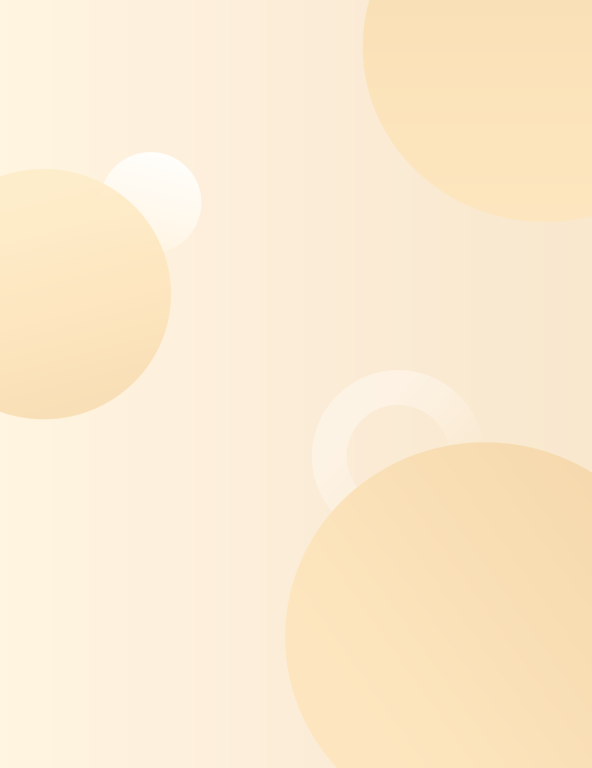
A WebGL 1 fragment shader for this background:

```glsl
precision highp float;
// Warm cream backdrop with soft gradient discs and a fading pale ring.

uniform vec2 u_resolution;

#define ASPECT 0.7703
#define DISC_OPACITY 0.95
#define RING_OPACITY 0.50
#define RING_OUTER 0.1120
#define RING_INNER 0.0668
#define CREAM vec3(1.000, 0.961, 0.882)
#define PEACH vec3(0.987, 0.929, 0.851)
#define SAND vec3(0.976, 0.910, 0.808)
#define HONEY vec3(0.992, 0.902, 0.749)
#define AMBER vec3(0.963, 0.846, 0.673)

// Approximate signed distance to an axis-aligned ellipse
float ellipse(vec2 p, vec2 radii) {
  return (length(p / radii) - 1.0) * min(radii.x, radii.y);
}

// Smooth coverage, about one pixel wide
float cover(float dist) {
  float halfPixel = 0.7 / u_resolution.y;
  return 1.0 - smoothstep(-halfPixel, halfPixel, dist);
}

// Position from 0 to 1 along a gradient axis through a shape
float along(vec2 p, vec2 axis, float reach) {
  return clamp(0.5 + 0.5 * dot(p, normalize(axis)) / reach, 0.0, 1.0);
}

void main() {
  vec2 uv = gl_FragCoord.xy / u_resolution;
  vec2 p = uv * vec2(ASPECT, 1.0);

  // Horizontal wash
  vec3 color = mix(CREAM, PEACH, smoothstep(-0.15, 0.60, uv.x) * 1.06 - 0.06);
  color = mix(color, SAND, smoothstep(0.35, 1.05, uv.x));

  // Upper right disc
  vec2 q = p - vec2(0.709, 0.939);
  vec3 fill = mix(HONEY, mix(HONEY, AMBER, 0.65), along(q, vec2(0.0, 1.0), 0.22));
  color = mix(color, fill, cover(ellipse(q, vec2(0.237, 0.228))));

  // Small white disc
  q = p - vec2(0.196, 0.736);
  fill = mix(vec3(1.0, 0.957, 0.886), vec3(1.0, 0.996, 0.984),
             along(q, vec2(0.25, 1.0), 0.066));
  color = mix(color, fill, cover(length(q) - 0.0660));

  // Left disc, slightly translucent
  q = p - vec2(0.057, 0.617);
  float t = along(q, vec2(-0.25, 1.0), 0.163);
  fill = mix(mix(HONEY, AMBER, 0.55), HONEY, smoothstep(0.0, 0.5, t));
  fill = mix(fill, vec3(0.996, 0.929, 0.792), smoothstep(0.4, 1.0, t));
  color = mix(color, fill, DISC_OPACITY * cover(ellipse(q, vec2(0.1655, 0.163))));

  // Ring that fades toward its lower right
  q = p - vec2(0.518, 0.406);
  float radius = length(q);
  float band = cover(radius - RING_OUTER) * cover(RING_INNER - radius);
  float fade = along(q, vec2(-0.65, 0.75), RING_OUTER);
  color = mix(color, vec3(1.0, 0.98, 0.95), band * RING_OPACITY * smoothstep(0.1, 0.85, fade));

  // Large lower right disc
  q = p - vec2(0.631, 0.1706);
  fill = mix(HONEY, AMBER, along(q - vec2(0.03, 0.03), vec2(0.85, 0.6), 0.23));
  color = mix(color, fill, cover(ellipse(q, vec2(0.260, 0.2535))));

  gl_FragColor = vec4(color, 1.0);
}
```
